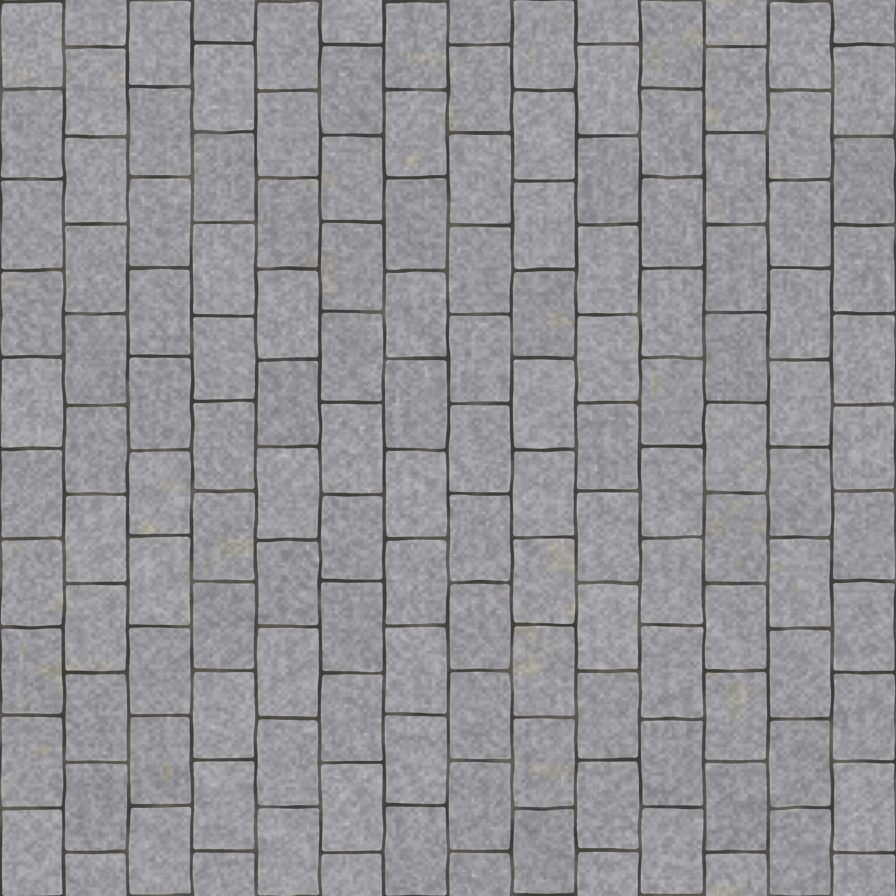
Reproduce this texture procedurally as a WebGL 1 fragment shader.

```glsl
precision highp float;

uniform vec2 u_resolution;

#define COLUMNS 14.0
#define ROWS 10.0
#define JOINT_WIDTH 0.0037
#define CORNER_RADIUS 0.0050
#define ROW_JITTER 0.055
#define WOBBLE 0.0010
#define GRAIN 0.19
#define STONE_VARIATION 0.035
#define STONE_COOL vec3(0.570, 0.573, 0.597)
#define STONE_PALE vec3(0.625, 0.618, 0.628)
#define JOINT_DARK vec3(0.235, 0.235, 0.220)
#define JOINT_DUSTY vec3(0.400, 0.390, 0.355)

float hash(vec2 p) {
  return fract(sin(dot(p, vec2(127.1, 311.7))) * 43758.5453);
}

// Value noise that wraps after a whole number of cells
float noise(vec2 uv, vec2 cells) {
  vec2 p = uv * cells;
  vec2 i = floor(p);
  vec2 f = fract(p);
  f = f * f * (3.0 - 2.0 * f);
  vec2 a = mod(i, cells);
  vec2 b = mod(i + 1.0, cells);
  return mix(mix(hash(a), hash(vec2(b.x, a.y)), f.x),
             mix(hash(vec2(a.x, b.y)), hash(b), f.x), f.y);
}

// Distance from the joint centre lines; returns the stone index in id
float pavingDistance(vec2 uv, out vec2 id) {
  float x = uv.x * COLUMNS;
  float column = floor(x);
  float sideGap = (0.5 - abs(fract(x) - 0.5)) / COLUMNS;
  column = mod(column, COLUMNS);

  // Every other column is shifted by half a stone
  float y = uv.y * ROWS + 0.5 * mod(column, 2.0);
  float joint = floor(y + 0.5);
  float jitter = hash(vec2(column + 31.0, mod(joint, ROWS))) - 0.5;
  float offset = y - joint - ROW_JITTER * jitter;
  id = vec2(column, mod(joint - step(offset, 0.0), ROWS));

  vec2 gap = vec2(sideGap, abs(offset) / ROWS);
  return CORNER_RADIUS - length(max(CORNER_RADIUS - gap, 0.0));
}

void main() {
  vec2 uv = gl_FragCoord.xy / u_resolution;
  float pixel = 1.0 / min(u_resolution.x, u_resolution.y);

  // Slightly uneven joints
  vec2 bend = vec2(noise(uv, vec2(28.0, 40.0)), noise(uv + 0.37, vec2(42.0, 30.0)));
  vec2 id;
  float dist = pavingDistance(uv + WOBBLE * (bend - 0.5) * 2.0, id);

  // Stone tone, broad clouding and fine grain
  float tone = hash(id + 7.0);
  float cloud = noise(uv, vec2(36.0));
  float grain = mix(noise(uv, vec2(250.0)), noise(uv + 0.21, vec2(150.0)), 0.4);
  vec3 stone = mix(STONE_COOL, STONE_PALE, 0.25 + 0.3 * hash(id + 53.0) + 0.3 * cloud);
  stone += STONE_VARIATION * (tone - 0.5) + GRAIN * (grain - 0.5);

  // Pale flecks and faint warm stains
  float fleck = smoothstep(0.82, 1.0, noise(uv + 0.63, vec2(190.0)));
  float stain = smoothstep(0.72, 0.95, noise(uv + 0.11, vec2(44.0)));
  stain *= step(0.75, hash(id + 91.0));
  stone += 0.07 * fleck + stain * vec3(0.025, 0.018, -0.030);

  // Worn light rim beside the joint
  float rim = 1.0 - smoothstep(0.55, 1.0, dist / CORNER_RADIUS);
  stone += 0.04 * rim * noise(uv + 0.47, vec2(70.0));

  // Joint filling with patches of dust
  float dust = noise(uv + 0.29, vec2(34.0)) * 0.75 + 0.25 * grain;
  vec3 filling = mix(JOINT_DARK, JOINT_DUSTY, smoothstep(0.25, 0.95, dust));

  float halfWidth = 0.5 * JOINT_WIDTH * (0.8 + 0.4 * noise(uv, vec2(60.0)));
  float soft = max(0.75 * pixel, 0.0009);
  float cover = smoothstep(halfWidth - soft, halfWidth + soft, dist);
  gl_FragColor = vec4(mix(filling, stone, cover), 1.0);
}
```
